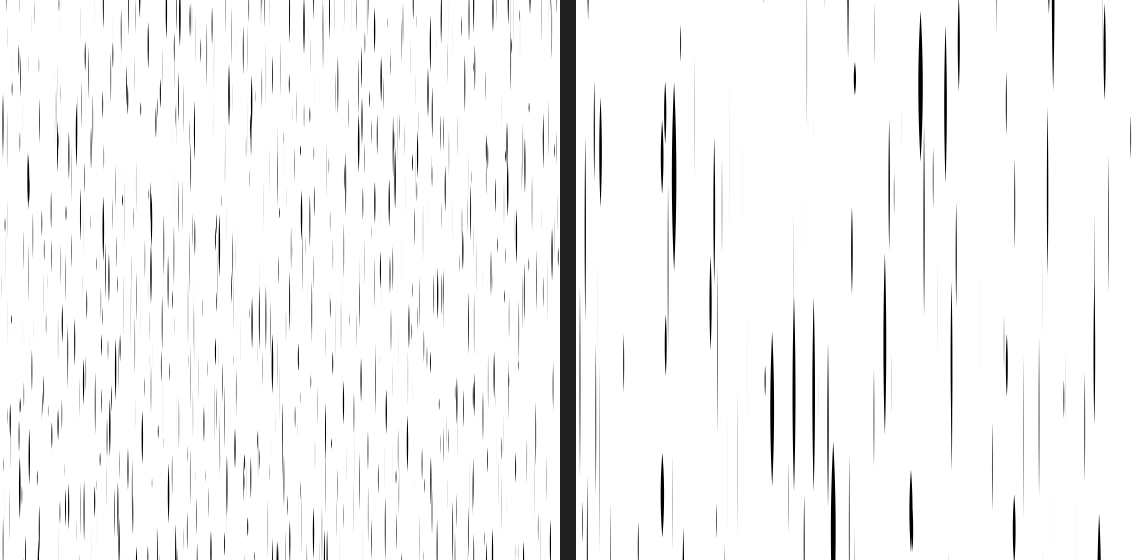
Left: the whole. Right: its middle third, enlarged.
Write a Shadertoy shader that draws this pattern.

```glsl
const vec3 PAPER = vec3(1.0);
const vec3 INK = vec3(0.0);
const vec2 GRID = vec2(38.0, 7.0);          // cells per canvas height
const int LAYERS = 3;
const vec2 LENGTH_RANGE = vec2(0.018, 0.117);
const float MAX_WIDTH = 0.0031;

vec4 hash4(vec3 p) {
    vec4 q = fract(vec4(p.xyzx) * vec4(0.1031, 0.1030, 0.0973, 0.1099));
    q += dot(q, q.wzxy + 33.33);
    return fract((q.xxyz + q.yzzw) * q.zywx);
}

// Share of a pixel-wide interval around x that lies within [-halfWidth, halfWidth]
float boxCoverage(float x, float halfWidth, float pixel) {
    float left = max(x - 0.5 * pixel, -halfWidth);
    float right = min(x + 0.5 * pixel, halfWidth);
    return clamp((right - left) / pixel, 0.0, 1.0);
}

// Upright sliver that tapers to a point at both ends
float sliver(vec2 p, float len, float width, float pixel) {
    float t = 2.0 * p.y / len;
    float halfWidth = 0.5 * width * max(1.0 - t * t, 0.0);
    return boxCoverage(p.x, halfWidth, pixel);
}

// One randomly placed and sized sliver per grid cell
float cellStreak(vec2 p, vec2 cell, float layer, float pixel) {
    vec4 rnd = hash4(vec3(cell + 17.0, layer * 7.0 + 3.0));
    vec2 center = (cell + rnd.xy) / GRID;
    float len = mix(LENGTH_RANGE.x, LENGTH_RANGE.y, rnd.z);
    float width = MAX_WIDTH * rnd.w * rnd.w * mix(0.5, 1.0, rnd.z);
    return sliver(p - center, len, width, pixel);
}

// Light left over after the streaks of one layer
float layerLight(vec2 p, float layer, float pixel) {
    vec2 home = floor(p * GRID);
    float light = 1.0;
    for (int j = -1; j <= 1; j++) {
        for (int i = -1; i <= 1; i++) {
            vec2 cell = home + vec2(i, j);
            light *= 1.0 - cellStreak(p, cell, layer, pixel);
        }
    }
    return light;
}

void mainImage(out vec4 fragColor, in vec2 fragCoord) {
    float pixel = 1.0 / iResolution.y;
    vec2 p = fragCoord * pixel;

    // Overlapping layers break up the regularity of the grid
    float light = 1.0;
    for (int k = 0; k < LAYERS; k++) {
        vec2 shift = vec2(0.37, 0.61) * float(k);
        light *= layerLight(p + shift, float(k), pixel);
    }
    fragColor = vec4(mix(INK, PAPER, light), 1.0);
}
```
